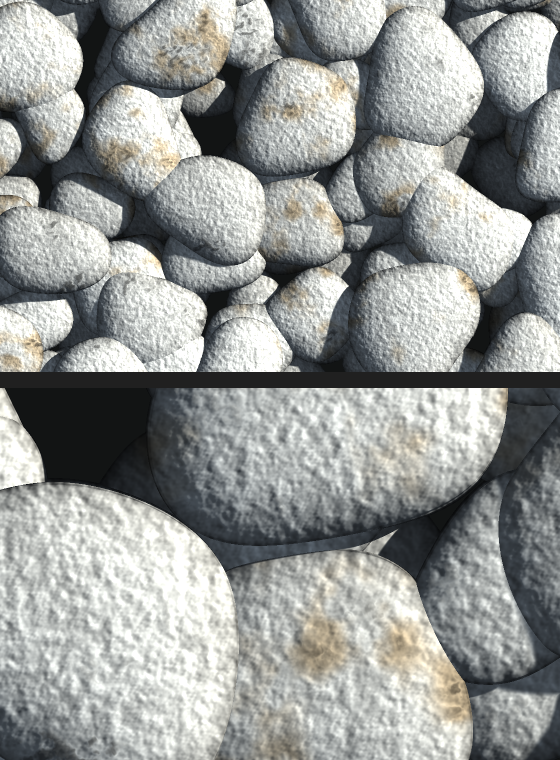
Top: the whole. Bottom: its middle third, enlarged.
Reproduce this texture procedurally as a WebGL 2 fragment shader.

```glsl
#version 300 es
precision highp float;
// Heap of smooth pale pebbles in low sunlight from the right, with hard cast shadows.

uniform vec2 u_resolution;
out vec4 fragColor;

const float TAU = 6.2831853;
const int LAYERS = 3;
const vec3 SUN_DIR = normalize(vec3(0.72, 0.36, 0.68));
const vec3 SUN_COLOR = vec3(0.94, 0.91, 0.83);
const vec3 SKY_COLOR = vec3(0.90, 1.0, 1.10);
const vec3 GAP_COLOR = vec3(0.07, 0.08, 0.08);
const vec3 STAIN_COLOR = vec3(0.84, 0.76, 0.65);

vec3 hash3(vec3 p) {
    p = fract(p * vec3(0.1031, 0.1030, 0.0973));
    p += dot(p, p.yxz + 33.33);
    return fract((p.xxy + p.yxx) * p.zyx);
}

mat2 rotation(float angle) {
    float c = cos(angle), s = sin(angle);
    return mat2(c, s, -s, c);
}

float valueNoise(vec2 p) {
    vec2 i = floor(p), f = fract(p);
    f = f * f * (3.0 - 2.0 * f);
    vec2 e = vec2(0.0, 1.0);
    float low = mix(hash3(i.xyx).x, hash3((i + e.yx).xyx).x, f.x);
    float high = mix(hash3((i + e.xy).xyx).x, hash3((i + e.yy).xyx).x, f.x);
    return mix(low, high, f.y);
}

float fbm(vec2 p) {
    float sum = 0.0, gain = 0.55;
    for (int i = 0; i < 3; i++) {
        sum += gain * valueNoise(p);
        p = rotation(0.6) * p * 2.1 + 7.3;
        gain *= 0.5;
    }
    return sum;
}

// Upper layers hold larger stones on grids turned against each other.
float cellSize(float layer) { return 0.18 + 0.068 * layer; }

vec2 layerGrid(vec2 p, float layer) {
    return rotation(0.35 + 0.9 * layer) * p / cellSize(layer) + 11.7 * layer + 4.3;
}

// Height of one warped, domed pebble; it falls off steeply outside its outline.
float pebbleHeight(vec2 p, vec2 cell, float layer) {
    vec3 place = hash3(vec3(cell, layer + 3.0));
    vec3 form = hash3(vec3(cell + 57.0, layer + 9.0));
    if (form.y < 0.08 * layer) return -1.0;
    vec2 q = layerGrid(p, layer) - cell - 0.5 - 0.4 * (place.xy - 0.5);
    q = rotation(TAU * place.z) * q;
    q += 0.055 * sin(q.yx * 5.5 + TAU * form.xy);
    vec2 radii = mix(0.45, 0.62, form.z) * vec2(1.0, mix(0.68, 0.92, form.x));
    radii *= layer < 0.5 ? 1.12 : 1.0;
    q /= radii;
    float d2 = dot(q, q);
    float dome = 1.0 - 0.6 * d2 - 0.4 * d2 * d2;
    float thickness = 0.6 * radii.y * cellSize(layer);
    float base = 0.07 * layer + 0.075 * fract(place.x * 7.0 + form.z * 5.0);
    float side = dome > 0.0 ? 1.0 : -8.0;
    return base + side * thickness * sqrt(abs(dome));
}

// Topmost surface: height, cell of the pebble, layer (-1 for the gap).
vec4 topSurface(vec2 p) {
    vec4 top = vec4(0.0, 0.0, 0.0, -1.0);
    for (int k = 0; k < LAYERS; k++) {
        float layer = float(k);
        vec2 corner = floor(layerGrid(p, layer) - 0.5);
        for (int n = 0; n < 4; n++) {
            vec2 cell = corner + vec2(n % 2, n / 2);
            float h = pebbleHeight(p, cell, layer);
            if (h > top.x) top = vec4(h, cell, layer);
        }
    }
    return top;
}

// March over the heap toward the sun.
float sunVisibility(vec2 p, float height) {
    vec2 dir = normalize(SUN_DIR.xy);
    float slope = SUN_DIR.z / length(SUN_DIR.xy);
    float blocked = 0.0;
    for (int i = 1; i <= 9; i++) {
        float t = 0.027 * float(i);
        float over = topSurface(p + dir * t).x - height - slope * t;
        blocked = max(blocked, smoothstep(0.0, 0.007, over));
        if (blocked > 0.99) break;
    }
    return 1.0 - blocked;
}

vec3 shade(vec2 p) {
    vec4 top = topSurface(p);
    if (top.w < 0.0) return GAP_COLOR;
    vec2 e = vec2(0.002, 0.0);
    float dx = pebbleHeight(p + e, top.yz, top.w) - pebbleHeight(p - e, top.yz, top.w);
    float dy = pebbleHeight(p + e.yx, top.yz, top.w) - pebbleHeight(p - e.yx, top.yz, top.w);
    vec3 normal = normalize(vec3(-dx, -dy, 2.0 * e.x));

    // Stone skin: mottling, faint tan stains, dark pits and fine relief.
    vec3 tint = hash3(vec3(top.yz + 23.0, top.w));
    vec2 skin = p + 5.0 * tint.xy;
    float grain = fbm(skin * 105.0);
    float relief = grain - fbm((skin + 0.0045 * SUN_DIR.xy) * 105.0);
    float patches = fbm(skin * 10.0);
    float mottle = fbm(skin * 24.0);
    vec3 albedo = vec3(mix(0.80, 0.97, tint.z) * (0.74 + 0.24 * mottle + 0.30 * grain));
    float stain = smoothstep(0.46, 0.68, patches) * smoothstep(0.28, 0.62, mottle);
    albedo *= mix(vec3(1.0), STAIN_COLOR, stain * step(0.4, tint.x));
    float pits = smoothstep(0.62, 0.76, patches) + 0.45 * smoothstep(0.58, 0.68, mottle);
    albedo *= 1.0 - 0.5 * min(pits, 1.0) * smoothstep(0.46, 0.68, grain);

    // Sunlight, blue sky light and darkening deep in the heap.
    float sun = max(dot(normal, SUN_DIR) + 0.85 * relief, 0.0) * sunVisibility(p, top.x);
    float openness = smoothstep(-0.02, 0.17, top.x);
    float sky = (0.17 + 0.20 * normal.z + 0.22 * relief) * mix(0.3, 1.0, openness);
    return albedo * (SUN_COLOR * sun * mix(0.7, 1.0, openness) + SKY_COLOR * sky);
}

void main() {
    vec3 color = vec3(0.0);
    for (int n = 0; n < 4; n++) {
        vec2 offset = 0.5 * vec2(n % 2, n / 2) - 0.25;
        color += 0.25 * shade((gl_FragCoord.xy + offset) / u_resolution.y);
    }
    fragColor = vec4(clamp(color, 0.0, 1.0), 1.0);
}
```
